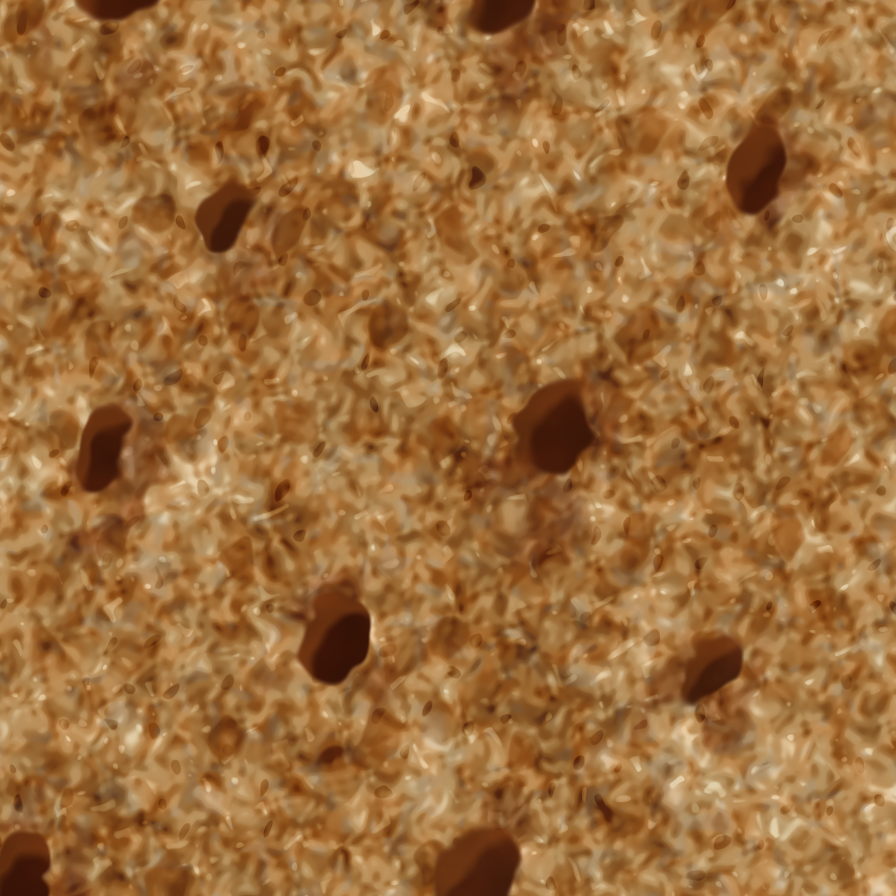
A WebGL 2 fragment shader for this texture:

```glsl
#version 300 es
precision highp float;
// Porous toasted crumb: layered warped noise gives a toasted tone that is
// coloured by a ramp, then staggered leaning pits of three sizes are sunk
// into it, with ragged stains around the large ones and lit lower rims.
uniform vec2 u_resolution;
out vec4 fragColor;

float hash(vec2 p) {
    uvec2 q = uvec2(ivec2(floor(p)) + 4096) * uvec2(1597334673u, 3812015801u);
    uint h = (q.x ^ q.y) * 1597334673u;
    h = (h ^ (h >> 15u)) * 2246822519u;
    return float((h ^ (h >> 13u)) >> 8u) / 16777216.0;
}

float noise(vec2 p) {
    vec2 i = floor(p), f = fract(p);
    f = f * f * (3.0 - 2.0 * f);
    return mix(mix(hash(i), hash(i + vec2(1, 0)), f.x),
               mix(hash(i + vec2(0, 1)), hash(i + vec2(1, 1)), f.x), f.y);
}

vec2 noise2(vec2 p) {
    return vec2(noise(p), noise(p + 71.3)) - 0.5;
}

vec2 turn(vec2 p, float angle) {
    float c = cos(angle), s = sin(angle);
    return vec2(c * p.x - s * p.y, s * p.x + c * p.y);
}

// Depth of leaning oval pits, scattered over rows staggered by half a cell.
float pits(vec2 p, vec2 cell, float radius, float chance, float seed) {
    float depth = 0.0;
    vec2 base = p / cell;
    for (int j = -1; j <= 1; j++) {
        float row = floor(base.y) + float(j);
        float shift = 0.5 * mod(row, 2.0);
        for (int i = -1; i <= 1; i++) {
            vec2 id = vec2(floor(base.x - shift) + float(i), row);
            vec2 key = id + seed;
            vec2 jitter = vec2(hash(key), hash(key + 37.0)) - 0.5;
            vec2 d = p - (id + vec2(shift + 0.5, 0.5) + 0.3 * jitter) * cell;
            d = vec2(d.x - 0.2 * d.y, 0.72 * d.y);
            float size = radius * mix(0.7, 1.1, hash(key + 91.0));
            float present = step(hash(key + 153.0), chance);
            float strength = mix(0.65, 1.0, hash(key + 211.0));
            depth = max(depth, present * strength * smoothstep(1.15, 0.8, length(d) / size));
        }
    }
    return depth;
}

float largePits(vec2 p, float radius) {
    return pits(p + vec2(0.18, 0.1), vec2(0.5, 0.25), radius, 0.92, 5.0);
}

vec3 crumbRamp(float t) {
    vec3 c = mix(vec3(0.33, 0.13, 0.04), vec3(0.53, 0.31, 0.11), smoothstep(0.06, 0.36, t));
    c = mix(c, vec3(0.63, 0.43, 0.21), smoothstep(0.34, 0.54, t));
    c = mix(c, vec3(0.73, 0.56, 0.35), smoothstep(0.52, 0.72, t));
    return mix(c, vec3(0.90, 0.80, 0.64), smoothstep(0.72, 1.08, t));
}

void main() {
    vec2 p = gl_FragCoord.xy / u_resolution.y;
    vec2 ragged = p + 0.022 * noise2(p * 16.0) + 0.016 * noise2(p * 45.0);
    vec2 grainPos = p + 0.012 * noise2(p * 38.0 + 9.0);

    // Crumb tone, from broad patches down to fine grains
    float fine = noise(turn(grainPos, 0.5) * vec2(118.0, 102.0));
    float grain = noise(turn(grainPos, -0.3) * vec2(68.0, 56.0) + 17.0);
    float clump = noise(turn(ragged, 0.9) * 27.0 + 43.0);
    float patches = noise(turn(ragged, 0.2) * 9.0 + 83.0);
    float tone = 0.575 + 0.40 * (fine - 0.5) + 0.36 * (grain - 0.5)
               + 0.28 * (clump - 0.5) + 0.22 * (patches - 0.5);

    // Pits, specks and stains
    float hole = largePits(ragged, 0.042);
    float hollow = pits(ragged + 0.03, vec2(0.15, 0.12), 0.022, 0.5, 23.0);
    float speck = pits(ragged, vec2(0.05, 0.043), 0.0065, 0.35, 61.0);
    float stain = largePits(ragged + vec2(0.005, 0.035), 0.085)
                * smoothstep(0.45, 0.7, noise(ragged * 21.0 + 7.0));
    tone -= 0.19 * hollow + 0.22 * speck + 0.24 * stain;

    // Lit lower right rims and scattered moist glints
    vec2 toRim = vec2(-0.011, 0.012);
    float rim = max(0.0, largePits(ragged + toRim, 0.042) - hole);
    tone += 0.22 * rim * smoothstep(0.35, 0.75, grain);
    float glint = smoothstep(0.80, 0.96, noise(turn(grainPos, 1.1) * 82.0 + 29.0));
    tone += 0.24 * glint * (1.0 - hole) * (1.0 - 0.7 * hollow);

    // Colour with slight drift between orange, olive and pale grey
    vec3 colour = crumbRamp(tone);
    float drift = noise(grainPos * 48.0 + 131.0) - 0.5;
    colour += drift * vec3(0.05, -0.025, -0.06);
    float pale = smoothstep(0.62, 0.9, noise(grainPos * 62.0 + 191.0));
    colour = mix(colour, vec3(dot(colour, vec3(0.4, 0.5, 0.1))), 0.22 * pale);
    colour = mix(colour, vec3(0.55, 0.30, 0.09) * (0.75 + 0.5 * clump), 0.5 * hollow);
    colour = mix(colour, vec3(0.43, 0.20, 0.10) * (0.7 + 0.6 * grain), 0.45 * stain);

    // Hole interiors, reddish on the upper left and darkest lower right
    float shade = largePits(ragged + vec2(-0.016, 0.022), 0.042);
    vec3 inside = mix(vec3(0.41, 0.19, 0.06), vec3(0.20, 0.06, 0.02), shade);
    inside *= 0.85 + 0.3 * clump;
    colour = mix(colour, inside, smoothstep(0.1, 0.75, hole));

    fragColor = vec4(clamp(colour, 0.0, 1.0), 1.0);
}
```
